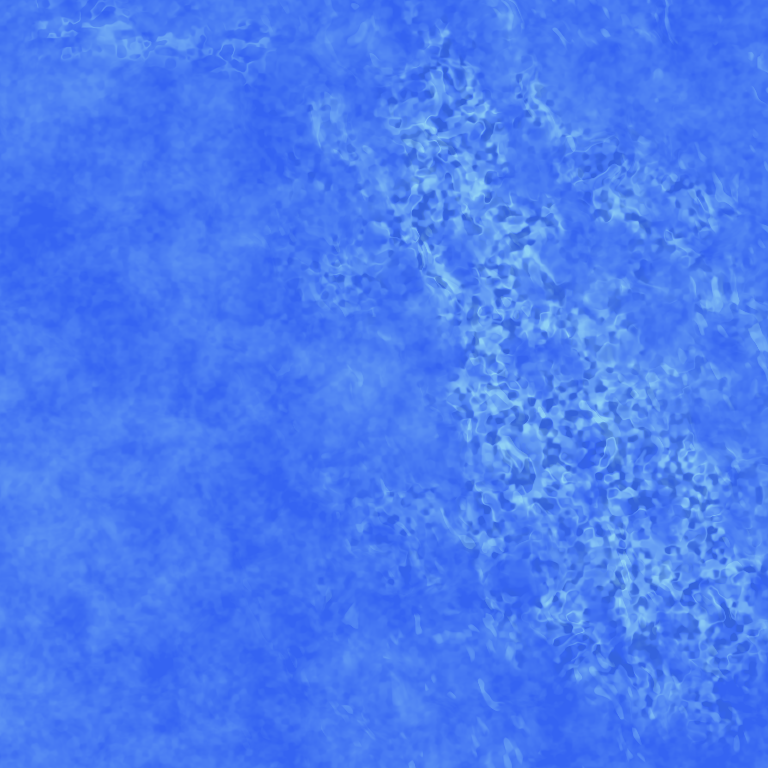
Reproduce this texture procedurally as a Shadertoy shader.

```glsl
// Mottled blue watery surface with a pale, curly-grained patch running down the right side.

vec3 hash3(vec2 p) {
    vec3 q = fract(p.xyx * vec3(0.1031, 0.1030, 0.0973));
    q += dot(q, q.yxz + 33.33);
    return fract((q.xxy + q.yzz) * q.zyx);
}

// Smooth cellular noise: random cell values blended by distance, about 0..1
float cells(vec2 p) {
    vec2 base = floor(p), f = p - base;
    float sum = 0.0, total = 0.0;
    for (int y = -1; y <= 1; y++)
    for (int x = -1; x <= 1; x++) {
        vec2 g = vec2(x, y);
        vec3 h = hash3(base + g + 71.0);
        vec2 d = g + 0.15 + 0.7 * h.xy - f;
        float w = exp(-5.0 * dot(d, d));
        sum += w * h.z;
        total += w;
    }
    return sum / total;
}

float layeredCells(vec2 p) {
    float sum = 0.0, amp = 0.5;
    for (int i = 0; i < 4; i++) {
        sum += amp * cells(p);
        p = mat2(1.6, 1.2, -1.2, 1.6) * p + 17.3;
        amp *= 0.6;
    }
    return sum / 1.088;
}

float segmentDistance(vec2 p, vec2 a, vec2 b) {
    vec2 ab = b - a;
    return length(p - a - ab * clamp(dot(p - a, ab) / dot(ab, ab), 0.0, 1.0));
}

void mainImage(out vec4 fragColor, in vec2 fragCoord) {
    vec2 uv = fragCoord / iResolution.xy;
    vec2 warp = vec2(cells(uv * 22.0), cells(uv * 22.0 + 40.0)) - 0.5;
    vec2 p = uv + 0.02 * warp;

    // Coordinates across and along the slanted streaks
    vec2 slant = vec2(dot(p, vec2(0.88, 0.47)), dot(p, vec2(-0.47, 0.88)));

    // Soft background mottling
    float broad = layeredCells(p * 5.0 + 3.0);
    float mottle = layeredCells(p * vec2(27.0, 31.0) + 9.0);
    float grain = cells(uv * 125.0);
    float light = 0.10 + 0.5 * (broad - 0.5) + 0.55 * (mottle - 0.5) + 0.2 * (grain - 0.5);
    light += 0.12 * smoothstep(0.6, 0.1, uv.x) * smoothstep(0.6, 0.3, uv.y);
    light -= 0.05 * smoothstep(0.3, 0.7, uv.x) * smoothstep(0.25, 0.1, uv.y);

    // Pale patch, broken into slanted streaks
    float streaks = layeredCells(slant * vec2(24.0, 12.0) + 5.0);
    float reach = segmentDistance(p, vec2(0.63, 0.74), vec2(0.84, 0.36));
    float patchMask = smoothstep(0.32, 0.04, reach + 0.55 * (broad - 0.5));
    patchMask *= 0.15 + 0.85 * smoothstep(0.36, 0.6, streaks + 0.15 * (patchMask - 0.5));

    // Faint horizontal band in the upper left
    float bandReach = segmentDistance(p, vec2(0.06, 0.97), vec2(0.33, 0.935));
    float band = smoothstep(0.06, 0.01, bandReach + 0.05 * (mottle - 0.5));
    band *= smoothstep(0.25, 0.6, cells(uv * vec2(40.0, 80.0)));

    // Fine loops along the mid contours of the cells
    float loopField = 0.72 * cells(p * 82.0 + 21.0) + 0.28 * grain;
    float loops = smoothstep(0.22, 0.02, abs(loopField - 0.56));
    light += patchMask * (0.14 + 0.44 * loops + 0.7 * (grain - 0.5));
    light += band * (0.1 + 0.35 * loops);

    // Scattered short flecks
    float flecks = smoothstep(0.6, 0.85, cells(slant * vec2(120.0, 65.0) + 60.0));
    flecks *= smoothstep(0.46, 0.62, streaks) * smoothstep(0.2, 0.6, uv.x);
    light += 0.35 * flecks;

    // Deep blue to pale cyan, with faint grey in the dark grains of the patch
    light = max(light, -0.12);
    vec3 color = mix(vec3(0.24, 0.43, 0.95), vec3(0.51, 0.75, 0.96), min(light, 1.2));
    color.b -= 0.09 * patchMask * (1.0 - loops) * smoothstep(0.5, 0.25, grain);
    fragColor = vec4(color, 1.0);
}
```
